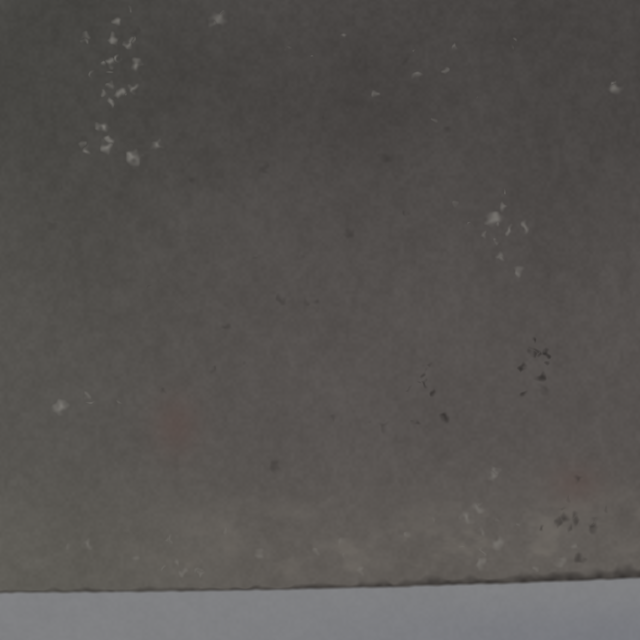
Reproduce this texture procedurally as a three.js fragment shader.

```glsl
// A worn concrete wall, dim at the top and dusty at its foot, above a pale ledge.
// Smooth gradients and value noise tint the wall; hashed clusters of warped
// soft discs make pale chips and dark pits; a slightly bowed line cuts the ledge.

varying vec2 vUv;

const vec3 WALL_TOP = vec3(0.284, 0.272, 0.265);
const vec3 WALL_MID = vec3(0.337, 0.320, 0.311);
const vec3 WALL_FOOT = vec3(0.374, 0.357, 0.340);
const vec3 LEFT_TINT = vec3(-0.007, 0.001, -0.005);
const vec3 DUST = vec3(0.435, 0.416, 0.392);
const vec3 CHIP = vec3(0.510, 0.500, 0.480);
const vec3 PIT = vec3(0.180, 0.168, 0.162);
const vec3 RUST = vec3(0.400, 0.285, 0.265);
const vec3 LEDGE = vec3(0.500, 0.503, 0.512);
const vec3 LEDGE_LOW = vec3(0.472, 0.478, 0.500);
const float GRAIN = 0.016;
const float MOTTLE = 0.034;
const float EDGE_SOFTNESS = 0.0035;
const int MAX_SPOTS = 26;

float hash(vec2 p) {
  vec3 q = fract(vec3(p.xyx) * 0.1031);
  q += dot(q, q.yzx + 33.33);
  return fract((q.x + q.y) * q.z);
}

float noise(vec2 p) {
  vec2 i = floor(p), f = fract(p);
  f = f * f * (3.0 - 2.0 * f);
  return mix(mix(hash(i), hash(i + vec2(1.0, 0.0)), f.x),
             mix(hash(i + vec2(0.0, 1.0)), hash(i + 1.0), f.x), f.y);
}

float fbm(vec2 p) {
  float sum = 0.0, amp = 0.5;
  for (int i = 0; i < 4; i++) {
    sum += amp * noise(p);
    p = p * 2.03 + 17.1;
    amp *= 0.5;
  }
  return sum / 0.9375;
}

// Soft round stain, 1 at its centre
float stain(vec2 p, vec2 centre, vec2 size) {
  vec2 d = (p - centre) / size;
  return exp(-dot(d, d));
}

// Cluster of small blurred spots, denser towards its centre
float cluster(vec2 p, vec2 centre, vec2 spread, int count, float size, float seed) {
  float mask = 0.0;
  for (int i = 0; i < MAX_SPOTS; i++) {
    if (i >= count) break;
    vec2 k = vec2(float(i) * 3.7 + 1.3, seed * 11.9);
    vec2 offset = vec2(hash(k) + hash(k + 41.0), hash(k + 83.0) + hash(k + 127.0)) - 1.0;
    float pick = hash(k + 211.0);
    float radius = size * mix(0.45, 1.0, pick * pick);
    vec2 d = p - centre - offset * spread;
    d.x *= mix(0.7, 1.4, hash(k + 307.0));
    float spot = 1.0 - smoothstep(0.0, radius * 1.45, length(d));
    mask = max(mask, spot * mix(0.3, 1.0, pick));
  }
  return mask;
}

void main() {
  vec2 p = vUv;
  float edge = 0.074 + 0.002 * p.x + 0.021 * p.x * p.x + 0.0015 * (noise(p.xx * 60.0) - 0.5);
  float above = p.y - edge;
  float grain = noise(p * 210.0) + noise(p * 105.0 + 9.0) - 1.0;

  // Wall tone
  vec3 wall = mix(WALL_MID, WALL_TOP, smoothstep(0.42, 0.98, p.y + 0.05 * p.x));
  wall = mix(wall, WALL_FOOT, 1.0 - smoothstep(0.10, 0.36, p.y));
  wall += LEFT_TINT * (1.0 - smoothstep(0.0, 0.55, p.x));
  wall += MOTTLE * (fbm(p * vec2(7.0, 6.0)) - 0.5);
  wall += 0.7 * MOTTLE * (fbm(p * vec2(48.0, 32.0)) - 0.5) + GRAIN * grain;

  // Broken dust along the foot, and faint rust
  float band = smoothstep(0.0, 0.04, above) * (1.0 - smoothstep(0.06, 0.17, above));
  float smear = smoothstep(0.42, 0.75, fbm(p * vec2(20.0, 34.0) + 5.0));
  smear *= 0.45 + 0.8 * noise(p * vec2(75.0, 95.0));
  wall = mix(wall, DUST, 0.65 * band * smear * smoothstep(0.0, 0.5, p.x));
  wall = mix(wall, RUST, 0.28 * stain(p, vec2(0.275, 0.335), vec2(0.035, 0.045)));
  wall = mix(wall, RUST, 0.22 * stain(p, vec2(0.90, 0.245), vec2(0.04, 0.03)));

  // Pale chips
  vec2 q = p + 0.010 * (vec2(noise(p * 120.0), noise(p * 120.0 + 53.0)) - 0.5);
  float chips = cluster(q, vec2(0.165, 0.890), vec2(0.08, 0.12), 22, 0.0085, 1.0);
  chips = max(chips, cluster(q, vec2(0.18, 0.765), vec2(0.09, 0.015), 5, 0.010, 2.0));
  chips = max(chips, 0.7 * cluster(q, vec2(0.79, 0.640), vec2(0.10, 0.10), 12, 0.007, 3.0));
  chips = max(chips, cluster(q, vec2(0.774, 0.657), vec2(0.004, 0.010), 3, 0.011, 4.0));
  chips = max(chips, cluster(q, vec2(0.962, 0.868), vec2(0.016, 0.012), 4, 0.011, 5.0));
  chips = max(chips, 0.7 * cluster(q, vec2(0.338, 0.972), vec2(0.006, 0.020), 4, 0.010, 6.0));
  chips = max(chips, cluster(q, vec2(0.14, 0.370), vec2(0.10, 0.03), 4, 0.008, 7.0));
  chips = max(chips, 0.6 * cluster(q, vec2(0.60, 0.90), vec2(0.35, 0.14), 12, 0.006, 8.0));
  chips = max(chips, 0.7 * cluster(q, vec2(0.77, 0.200), vec2(0.05, 0.10), 9, 0.010, 9.0));
  chips = max(chips, 0.55 * cluster(q, vec2(0.50, 0.150), vec2(0.50, 0.06), 24, 0.008, 10.0));
  wall = mix(wall, CHIP, 0.85 * chips);

  // Dark pits
  float pits = cluster(q, vec2(0.840, 0.430), vec2(0.06, 0.06), 10, 0.008, 11.0);
  pits = max(pits, 0.8 * cluster(q, vec2(0.66, 0.410), vec2(0.05, 0.09), 8, 0.008, 12.0));
  pits = max(pits, 0.6 * cluster(q, vec2(0.90, 0.190), vec2(0.10, 0.07), 14, 0.009, 13.0));
  pits = max(pits, 0.35 * cluster(q, vec2(0.50, 0.60), vec2(0.50, 0.40), 26, 0.008, 14.0));
  wall = mix(wall, PIT, 0.85 * pits);

  // Gritty shadow where wall meets ledge
  float depth = mix(0.008, 0.022, smoothstep(0.4, 0.95, p.x)) * (0.4 + noise(p * 60.0));
  float shadow = 1.0 - smoothstep(0.0, depth, above);
  shadow *= 0.55 + 0.6 * noise(p * vec2(110.0, 140.0) + 3.0);
  wall = mix(wall, PIT, shadow * mix(0.55, 0.85, p.x));

  // Ledge
  vec3 ledge = mix(LEDGE, LEDGE_LOW, smoothstep(0.2, 1.0, p.x) * (1.0 - smoothstep(0.0, 0.09, p.y)));
  ledge += 0.6 * GRAIN * grain + 0.015 * (fbm(p * 14.0) - 0.5);

  gl_FragColor = vec4(mix(ledge, wall, smoothstep(-EDGE_SOFTNESS, EDGE_SOFTNESS, above)), 1.0);
}
```
